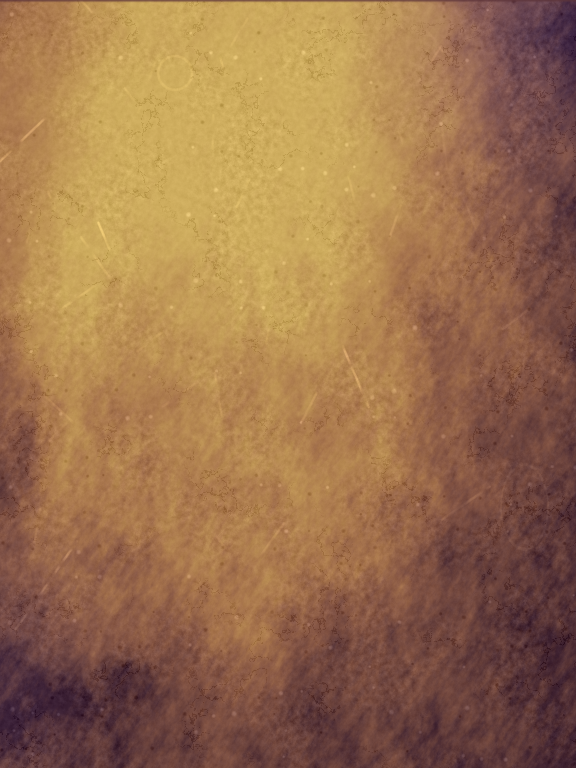
Reproduce this texture procedurally as a Shadertoy shader.

```glsl
float hash(vec2 p) {
    vec3 q = fract(vec3(p.xyx) * 0.1031);
    q += dot(q, q.yzx + 33.33);
    return fract((q.x + q.y) * q.z);
}
vec2 gradient(vec2 cell) {
    float angle = 6.2832 * hash(cell);
    return vec2(cos(angle), sin(angle));
}
float gradientNoise(vec2 p) {
    vec2 i = floor(p), f = p - i, e = vec2(0.0, 1.0);
    vec2 u = f * f * f * (f * (f * 6.0 - 15.0) + 10.0);
    float a = dot(gradient(i), f), b = dot(gradient(i + e.yx), f - e.yx);
    float c = dot(gradient(i + e.xy), f - e.xy), d = dot(gradient(i + e.yy), f - e.yy);
    return mix(mix(a, b, u.x), mix(c, d, u.x), u.y);
}
float fbm(vec2 p) {
    float sum = 0.0, amplitude = 0.6;
    for (int i = 0; i < 5; i++) {
        sum += amplitude * gradientNoise(p);
        p = mat2(1.6, 1.2, -1.2, 1.6) * p + 17.3;
        amplitude *= 0.58;
    }
    return sum;
}
vec2 rotate(vec2 p, float angle) {
    float c = cos(angle), s = sin(angle);
    return mat2(c, s, -s, c) * p;
}
float glow(vec2 p, vec2 centre, vec2 radius) {
    vec2 d = (p - centre) / radius;
    return exp(-dot(d, d));
}
float hairline(float dist, float width, float pixel) {
    return 1.0 - smoothstep(width * 0.3, width + pixel, dist);
}
float scratch(vec2 p, vec2 a, vec2 b, float pixel) {
    vec2 d = b - a;
    float dist = length(p - a - d * clamp(dot(p - a, d) / dot(d, d), 0.0, 1.0));
    return smoothstep(-0.3, 0.3, gradientNoise(p * 50.0)) * hairline(dist, 0.0013, pixel);
}
float randomScratches(vec2 p, float pixel) {
    float sum = 0.0;
    for (int i = 0; i < 40; i++) {
        float k = float(i) + 3.0;
        vec2 start = vec2(0.72 * hash(vec2(k, 1.0)), 0.25 + 0.75 * hash(vec2(k, 7.0)));
        vec2 reach = mix(0.015, 0.08, hash(vec2(k, 19.0))) * rotate(vec2(1.0, 0.0), mix(0.6, 2.4, hash(vec2(k, 13.0))));
        sum += scratch(p, start, start + reach, pixel) * mix(0.15, 0.55, hash(vec2(k, 29.0)));
    }
    return sum;
}
float specks(vec2 p, float density, float pixel) {
    vec2 cell = floor(p * density), f = fract(p * density);
    vec2 centre = 0.3 + 0.4 * vec2(hash(cell + 5.0), hash(cell + 11.0));
    return step(0.88, hash(cell)) * hairline(length(f - centre), mix(0.04, 0.12, hash(cell + 23.0)), pixel * density);
}
// Large light and dark areas
float toneField(vec2 uv) {
    float t = mix(0.25, 0.92, smoothstep(0.0, 0.85, uv.y));
    t += 0.15 * glow(uv, vec2(0.38, 0.74), vec2(0.25, 0.28));
    t += 0.20 * glow(uv, vec2(0.42, 0.28), vec2(0.36, 0.17));
    t += 0.12 * glow(uv, vec2(0.43, 0.13), vec2(0.10, 0.09));
    t *= 1.0 - 0.72 * smoothstep(0.55, 1.08, uv.x);
    t *= 0.7 + 0.3 * smoothstep(-0.05, 0.22, uv.x);
    t += 0.15 * glow(uv, vec2(0.10, 0.38), vec2(0.05, 0.15));
    t += 0.14 * glow(uv, vec2(0.11, 0.60), vec2(0.08, 0.13));
    t += 0.09 * glow(uv, vec2(0.88, 0.55), vec2(0.09, 0.06));
    t -= 0.07 * glow(uv, vec2(0.21, 0.47), vec2(0.12, 0.13));
    t -= 0.16 * glow(uv, vec2(0.77, 0.57), vec2(0.04, 0.07));
    t -= 0.09 * glow(uv, vec2(0.70, 0.66), vec2(0.06, 0.07));
    t -= 0.20 * glow(uv, vec2(0.00, 0.39), vec2(0.05, 0.05));
    t -= 0.20 * glow(uv, vec2(0.14, 0.10), vec2(0.20, 0.08));
    t -= 0.17 * glow(uv, vec2(0.55, 0.10), vec2(0.06, 0.11));
    t -= 0.16 * glow(uv, vec2(0.00, 1.00), vec2(0.20, 0.12));
    return t - 0.18 * glow(uv, vec2(0.98, 0.98), vec2(0.22, 0.25));
}
vec3 agedRamp(float t) {
    vec3 c = mix(vec3(0.23, 0.12, 0.18), vec3(0.39, 0.24, 0.23), smoothstep(0.0, 0.24, t));
    c = mix(c, vec3(0.53, 0.34, 0.27), smoothstep(0.16, 0.44, t));
    c = mix(c, vec3(0.66, 0.46, 0.30), smoothstep(0.36, 0.64, t));
    c = mix(c, vec3(0.74, 0.57, 0.33), smoothstep(0.56, 0.84, t));
    return mix(c, vec3(0.81, 0.68, 0.37), smoothstep(0.76, 1.04, t));
}
void mainImage(out vec4 fragColor, in vec2 fragCoord) {
    vec2 uv = fragCoord / iResolution.xy, p = fragCoord / iResolution.y;
    float pixel = 1.0 / iResolution.y;
    // Stained plaster, streaks and brushed fibres
    vec2 warp = 0.06 * vec2(fbm(p * 9.0), fbm(p * 9.0 + 40.0));
    float roughness = mix(1.0, 0.45, smoothstep(0.35, 0.85, uv.y - 0.4 * smoothstep(0.6, 0.9, uv.x)));
    float tone = toneField(uv + warp);
    tone += 0.22 * roughness * fbm((p + warp) * vec2(13.0, 9.0) + 8.0);
    tone += 0.15 * roughness * fbm(p * vec2(38.0, 13.0));
    tone += 0.16 * roughness * fbm(rotate(p, 0.6) * vec2(75.0, 22.0));
    vec3 color = agedRamp(tone);
    // Violet corners
    float violet = glow(uv, vec2(0.92, 1.0), vec2(0.22, 0.22)) + 0.5 * glow(uv, vec2(0.0, 0.1), vec2(0.15, 0.16));
    color += violet * vec3(0.0, 0.015, 0.08);
    // Uneven grain, fine cracks and dust
    float patches = smoothstep(-0.25, 0.35, fbm(p * 11.0 + 70.0));
    color += mix(0.05, 0.13, patches) * fbm(rotate(p, 0.4) * 120.0);
    float crack = hairline(abs(fbm(p * 24.0 + 31.0)), 0.018, pixel * 12.0);
    color -= 0.07 * crack * smoothstep(0.05, 0.3, gradientNoise(p * 13.0 + 9.0));
    color += 0.10 * specks(p, 34.0, pixel) - 0.08 * specks(p + 3.7, 45.0, pixel);
    // Scratches and faint rings
    float marks = randomScratches(p, pixel);
    marks += scratch(p, vec2(0.0, 0.79), vec2(0.068, 0.855), pixel);
    marks += scratch(p, vec2(0.02, 0.18), vec2(0.10, 0.295), pixel);
    marks += scratch(p, vec2(0.128, 0.71), vec2(0.143, 0.675), pixel);
    marks += scratch(p, vec2(0.446, 0.55), vec2(0.48, 0.47), pixel);
    marks += 0.35 * hairline(abs(length(p - vec2(0.228, 0.905)) - 0.022), 0.0015, pixel);
    marks += 0.25 * hairline(abs(length((p - vec2(0.683, 0.34)) * vec2(1.8, 1.0)) - 0.055), 0.002, pixel);
    color += marks * vec3(0.14, 0.13, 0.10);
    // Worn top edge
    color = mix(color, vec3(0.36, 0.20, 0.22), 0.75 * smoothstep(0.996, 1.0, uv.y));
    fragColor = vec4(clamp(color, 0.0, 1.0), 1.0);
}
```
